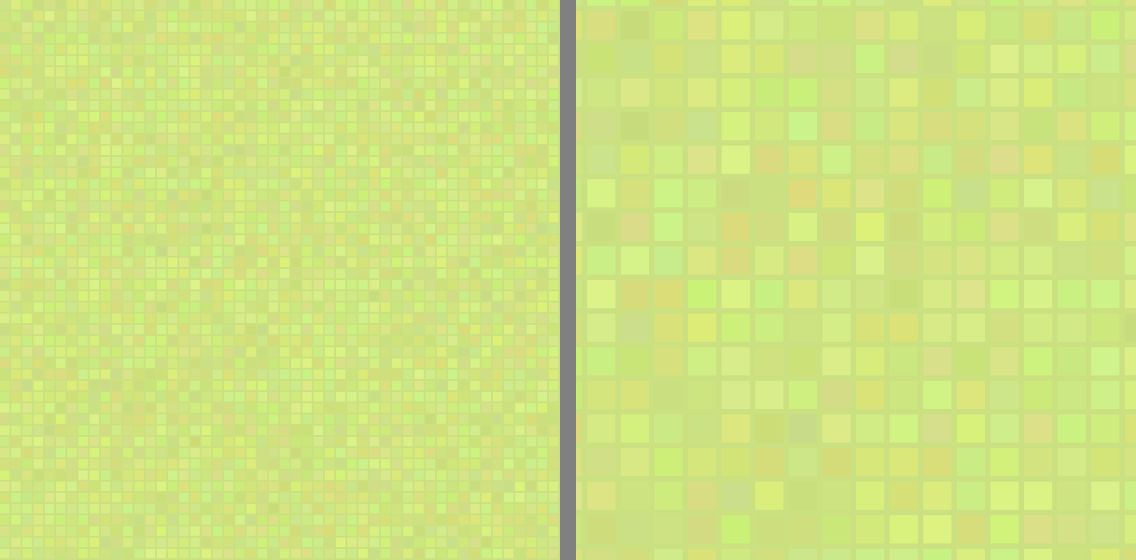
Left, the full canvas; right, a detail of the centre.
A Shadertoy shader for this pattern:

```glsl
const float TILES = 50.0;
const float GROUT_WIDTH = 0.16; // fraction of one cell
const vec3 GROUT_COLOR = vec3(0.795, 0.877, 0.505);
const vec3 TILE_DARK = vec3(0.783, 0.858, 0.463);
const vec3 TILE_LIGHT = vec3(0.869, 0.954, 0.549);

vec3 hash32(vec2 p) {
    vec3 q = fract(p.xyx * vec3(0.1031, 0.1030, 0.0973));
    q += dot(q, q.yxz + 33.33);
    return fract((q.xxy + q.yzz) * q.zyx);
}

// Independent channel shifts give yellow, green and pale tiles
vec3 tileColor(vec2 id, vec3 dark, vec3 light) {
    return mix(dark, light, hash32(id + 17.0));
}

// Antialiased square coverage, with grout centred on cell borders
float tileMask(vec2 cell, float groutWidth, float pixel) {
    vec2 border = min(cell, 1.0 - cell) - 0.5 * groutWidth;
    vec2 coverage = clamp(border / pixel + 0.5, 0.0, 1.0);
    return coverage.x * coverage.y;
}

void mainImage(out vec4 fragColor, in vec2 fragCoord) {
    // Grout lies on the right and lower side of each tile
    vec2 groutOffset = 0.5 * GROUT_WIDTH * vec2(1.0, -1.0);
    vec2 grid = fragCoord / iResolution.y * TILES + groutOffset;
    float pixel = TILES / iResolution.y;

    vec3 tile = tileColor(floor(grid), TILE_DARK, TILE_LIGHT);
    float mask = tileMask(fract(grid), GROUT_WIDTH, pixel);
    fragColor = vec4(mix(GROUT_COLOR, tile, mask), 1.0);
}
```
